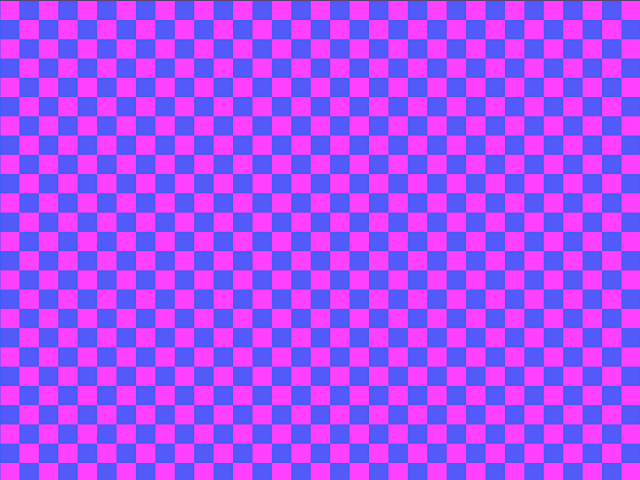
Reproduce this pattern procedurally as a WebGL 2 fragment shader.

```glsl
#version 300 es
precision highp float;
// Magenta and blue checkerboard with a fine darker rim in each blue square.

uniform vec2 u_resolution;
out vec4 fragColor;

const vec3 MAGENTA = vec3(1.0, 0.25, 1.0);
const vec3 BLUE = vec3(0.33, 0.35, 0.98);
const vec3 RIM_BLUE = vec3(0.25, 0.363, 0.96);
const vec3 TOP_LINE = vec3(0.26, 0.25, 0.30);

// Lengths are fractions of the canvas height.
const vec2 CELL = vec2(0.04046, 0.04012);
const float TOP_MARGIN = 0.0016;
const float RIM_WIDTH = 0.0034;
const float LEFT_LINE = 0.0010;

// Distance from p to the nearest cell border along each axis.
vec2 borderDistance(vec2 p, vec2 cell) {
    vec2 f = fract(p / cell);
    return min(f, 1.0 - f) * cell;
}

// Smooth checker: 1 where column + row is odd, 0 where it is even.
float checker(vec2 p, vec2 cell, float pixel) {
    vec2 parity = 1.0 - 2.0 * mod(floor(p / cell), 2.0);
    vec2 wave = parity * clamp(borderDistance(p, cell) / (0.5 * pixel), 0.0, 1.0);
    return 0.5 - 0.5 * wave.x * wave.y;
}

// Coverage of a band reaching from zero to the given width.
float band(float d, float width, float pixel) {
    return clamp((width - d) / pixel + 0.5, 0.0, 1.0);
}

void main() {
    float pixel = 1.0 / u_resolution.y;
    vec2 uv = gl_FragCoord.xy * pixel;

    // Rows are counted downward from just under the top line.
    vec2 p = vec2(uv.x, 1.0 - TOP_MARGIN - uv.y);

    // Squares, with the rim lying inside the blue ones
    vec2 d = borderDistance(p, CELL);
    float rim = band(min(d.x, d.y), RIM_WIDTH, pixel);
    vec3 blue = mix(BLUE, RIM_BLUE, rim);
    vec3 color = mix(MAGENTA, blue, checker(p, CELL, pixel));

    // Thin lines on the left and top edges
    color = mix(color, RIM_BLUE, band(uv.x, LEFT_LINE, pixel));
    color = mix(color, TOP_LINE, band(1.0 - uv.y, TOP_MARGIN, pixel));

    fragColor = vec4(color, 1.0);
}
```
